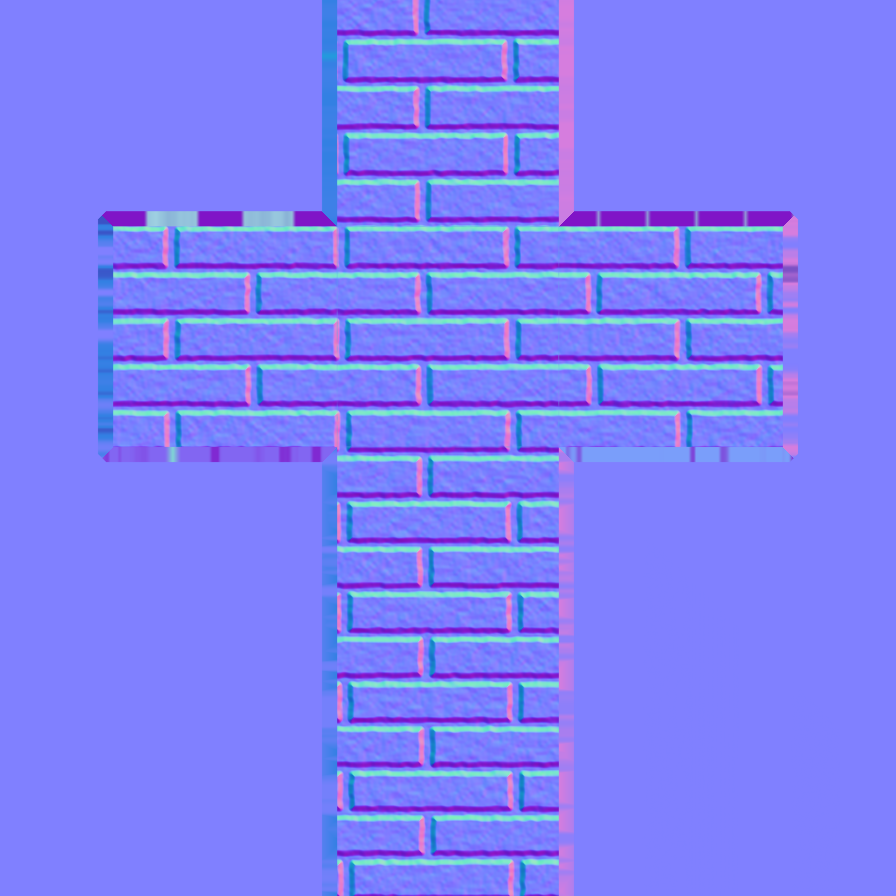
Write a three.js fragment shader that draws this texture map.

```glsl
// Tangent-space normal map: a cross-shaped unwrapped brick box with stretched edge padding.
varying vec2 vUv;

const vec3 FLAT = vec3(0.5, 0.5, 1.0);
const vec3 FACING_LEFT = vec3(0.20, 0.50, 0.89);
const vec3 FACING_RIGHT = vec3(0.84, 0.49, 0.87);
const vec3 FACING_UP = vec3(0.50, 0.86, 0.83);
const vec3 FACING_DOWN = vec3(0.50, 0.08, 0.78);

const float COLUMN_HALF = 0.1237;
const vec2 ARM_CENTER = vec2(0.5, 0.6243);
const vec2 ARM_HALF = vec2(0.3737, 0.1231);
const float PADDING = 0.0169;
const float CHAMFER = 0.0247;
const float SOFT = 0.0008;

float hash(vec2 p) {
  p = fract(p * vec2(0.1031, 0.1137));
  p += dot(p, p.yx + 33.33);
  return fract((p.x + p.y) * p.x * 17.0 + p.y * 43.7);
}

float noise(vec2 p) {
  vec2 i = floor(p), f = fract(p);
  f = f * f * (3.0 - 2.0 * f);
  vec2 e = vec2(1.0, 0.0);
  return mix(mix(hash(i), hash(i + e), f.x),
             mix(hash(i + e.yx), hash(i + e.xx), f.x), f.y);
}

// Soft-edged stripe around a centre
float stripe(float x, float center, float halfWidth, float blur) {
  return 1.0 - smoothstep(halfWidth - blur, halfWidth + blur, abs(x - center));
}

// One-dimensional smear used by the padding
float streaks(float x, float seed) {
  return 0.6 * noise(vec2(x * 62.0, seed)) + 0.4 * noise(vec2(x * 150.0, seed + 9.0));
}

// Signed distance to the nearest brick; courses shrink gently downwards
float brickDistance(vec2 p) {
  float pitch = 0.05248, shrink = 0.00009;
  float drop = 0.957 - p.y;
  float course = (pitch - sqrt(pitch * pitch - 4.0 * shrink * drop)) / (2.0 * shrink);
  float row = floor(course);
  float localPitch = pitch - 2.0 * shrink * course;
  float lengthX = 0.1901;
  float start = 0.3796 + 0.0004 * row + 0.0911 * mod(row, 2.0);
  vec2 local = vec2((fract((p.x - start) / lengthX) - 0.5) * lengthX,
                    (fract(course) - 0.475) * localPitch);
  vec2 halfSize = vec2(0.5 * lengthX - 0.0026, 0.475 * localPitch);
  float corner = 0.005;
  vec2 q = abs(local) - halfSize + corner;
  return length(max(q, 0.0)) + min(max(q.x, q.y), 0.0) - corner;
}

// Rounded bricks with worn edges and a pitted face
float wallHeight(vec2 p) {
  float d = brickDistance(p) + 0.0016 * (noise(p * 130.0) - 0.4);
  float pits = 0.0011 * noise(p * vec2(95.0, 120.0)) + 0.0005 * noise(p * 230.0 + 7.0);
  return 0.0076 * smoothstep(0.0, 0.0072, -d) + pits;
}

vec3 wallNormal(vec2 p) {
  vec2 e = vec2(0.0011, 0.0);
  vec2 slope = vec2(wallHeight(p + e) - wallHeight(p - e),
                    wallHeight(p + e.yx) - wallHeight(p - e.yx)) / (2.0 * e.x);
  return 0.5 + 0.5 * normalize(vec3(-slope - vec2(0.04, 0.0), 1.0));
}

// Padding beside the vertical strip
vec3 columnPadding(vec2 p, float outward) {
  float smear = streaks(p.y, p.x < 0.5 ? 3.0 : 14.0);
  float upper = step(ARM_CENTER.y, p.y);
  float fade = smoothstep(0.3, 0.75, smear) * mix(0.85, 0.15, upper);
  fade = max(fade, 0.45 * outward * (1.0 - upper));
  vec3 side = p.x < 0.5 ? FACING_LEFT : FACING_RIGHT;
  vec3 color = mix(side, FLAT, fade);
  float teal = stripe(p.y, 0.9375, 0.004, 0.005) * step(p.x, 0.5);
  return mix(color, vec3(0.1, 0.65, 0.85), 0.7 * teal);
}

// Padding above and below the horizontal strip
vec3 armPadding(vec2 p) {
  float smear = streaks(p.x, p.y > ARM_CENTER.y ? 21.0 : 32.0);
  float leftSide = step(p.x, 0.5);
  if (p.y > ARM_CENTER.y) {
    float wide = max(stripe(p.x, 0.192, 0.029, 0.003), stripe(p.x, 0.2995, 0.0286, 0.003));
    float thin = stripe(fract((p.x - 0.668) / 0.0547 + 0.5), 0.5, 0.03, 0.06);
    vec3 pale = mix(FACING_UP, vec3(0.65, 0.85, 0.9), smear);
    return mix(FACING_DOWN, pale, mix(0.75 * thin, wide * (0.7 + 0.3 * smear), leftSide));
  }
  vec3 base = mix(vec3(0.48, 0.62, 0.98), vec3(0.51, 0.4, 0.95), leftSide);
  vec3 color = mix(base, FACING_DOWN, 0.75 * smoothstep(0.5, 0.85, smear));
  return mix(color, FACING_UP, leftSide * stripe(p.x, 0.193, 0.004, 0.006));
}

// Padding at the two ends of the horizontal strip
vec3 endPadding(vec2 p) {
  float smear = streaks(p.y, p.x < 0.5 ? 43.0 : 54.0);
  vec3 side = p.x < 0.5 ? FACING_LEFT : FACING_RIGHT;
  vec3 color = mix(side, FLAT, smoothstep(0.35, 0.75, smear));
  return mix(color, vec3(0.25, 0.2, 0.7), 0.6 * smoothstep(0.36, 0.15, smear));
}

void main() {
  float column = abs(vUv.x - 0.5) - COLUMN_HALF;
  vec2 armSides = abs(vUv - ARM_CENTER) - ARM_HALF;
  float arm = max(armSides.x, armSides.y);
  float core = min(column, arm);
  float paddedArm = max(arm - PADDING, armSides.x + armSides.y - CHAMFER);
  float outline = min(column - PADDING, paddedArm);

  // The nearest strip decides which padding is smeared outwards
  vec3 armColor = armSides.x > armSides.y ? endPadding(vUv) : armPadding(vUv);
  vec3 padding = column < arm ? columnPadding(vUv, column / PADDING) : armColor;

  // Fine seams where the box faces meet
  float seam = stripe(max(column, armSides.y), 0.0, 0.0006, 0.0006);
  vec3 wall = wallNormal(vUv);
  wall = mix(wall, vec3(0.4, 0.62, 0.93), 0.6 * seam * noise(vUv * 180.0));

  vec3 color = mix(wall, padding, smoothstep(-SOFT, SOFT, core));
  color = mix(color, FLAT, smoothstep(-SOFT, SOFT, outline));
  gl_FragColor = vec4(color, 1.0);
}
```
